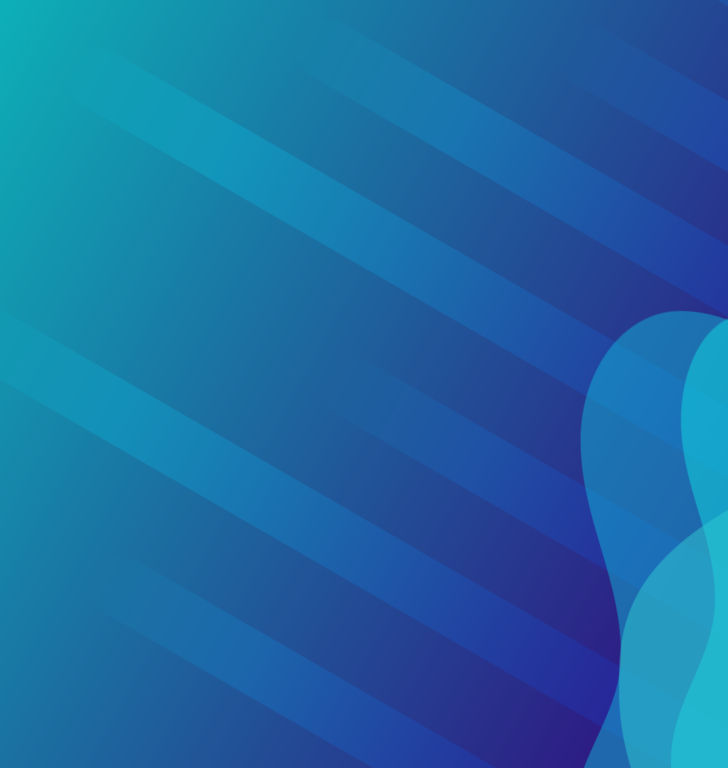
A Shadertoy shader for this background:

```glsl
// Teal to indigo diagonal gradient with fading slanted bands and translucent wavy blobs.
#define TEAL vec3(0.05, 0.69, 0.72)
#define INDIGO vec3(0.17, 0.14, 0.53)
#define BAND_NEAR vec3(-0.018, 0.075, 0.075)
#define BAND_FAR vec3(-0.022, 0.035, 0.075)
#define BAND_HALF_WIDTH 0.040
#define BAND_FADE 0.24
#define BLOB_BACK vec4(0.06, 0.72, 0.85, 0.48)
#define BLOB_MIDDLE vec4(0.06, 0.85, 0.88, 0.50)
#define BLOB_FRONT vec4(0.18, 0.80, 0.82, 0.50)

const float PI = 3.14159265;

// Across-band centre and along-band start of each band.
const vec2 BANDS[7] = vec2[7](
    vec2(-0.507, 0.62), vec2(-0.320, 0.66), vec2(-0.157, 0.36), vec2(0.025, 0.12),
    vec2(0.208, 0.61), vec2(0.388, 0.17), vec2(0.583, 0.48));

float coverage(float d) {
    float pixel = 1.0 / iResolution.y;
    return smoothstep(pixel, -pixel, d);
}

// Half a cosine swing from point a to point b, giving x for a height y.
float swing(float y, vec2 a, vec2 b) {
    float t = clamp((y - a.y) / (b.y - a.y), 0.0, 1.0);
    return mix(a.x, b.x, 0.5 - 0.5 * cos(PI * t));
}

// Elliptic cap that continues downward as a wave; the blob lies to its right.
float wavyBlob(vec2 p, vec2 centre, vec3 radii, vec2 crest, vec2 trough) {
    vec2 q = p - centre;
    if (q.y < 0.0) {
        vec2 r = vec2(q.x < 0.0 ? radii.x : radii.y, radii.z);
        return (length(q / r) - 1.0) * min(r.x, r.y);
    }
    vec2 start = centre - vec2(radii.x, 0.0);
    float edge = p.y < crest.y ? swing(p.y, start, crest) : swing(p.y, crest, trough);
    return edge - p.x;
}

// Hill whose side flares outward above its leftmost point.
float flaredBlob(vec2 p, vec2 apex) {
    float above = max(apex.y - p.y, 0.0) / 0.234;
    float below = max(p.y - apex.y, 0.0) / 0.102;
    float edge = apex.x + 0.142 * pow(above, 2.8) + 0.0156 * below * below;
    float slope = 1.7 * pow(above, 1.8);
    return (edge - p.x) / sqrt(1.0 + slope * slope);
}

vec3 overlay(vec3 base, vec4 tint, float d) {
    return mix(base, tint.rgb, tint.a * coverage(d));
}

void mainImage(out vec4 fragColor, in vec2 fragCoord) {
    // Units of canvas height, measured from the upper left.
    vec2 p = vec2(fragCoord.x, iResolution.y - fragCoord.y) / iResolution.y;

    // Background gradient
    float t = dot(p, vec2(0.874, 0.487)) / 1.094;
    vec3 color = mix(TEAL, INDIGO, clamp(t, 0.0, 1.04));

    // Slanted bands with round, faded beginnings
    vec2 slanted = vec2(dot(p, vec2(0.866, 0.5)), dot(p, vec2(-0.5, 0.866)));
    vec3 glow = mix(BAND_NEAR, BAND_FAR, smoothstep(0.45, 1.0, t));
    for (int i = 0; i < 7; i++) {
        vec2 q = slanted - BANDS[i].yx;
        float d = length(vec2(min(q.x - BAND_HALF_WIDTH, 0.0), q.y)) - BAND_HALF_WIDTH;
        float fade = clamp(q.x / BAND_FADE, 0.0, 1.0);
        color += glow * fade * coverage(d);
    }

    // Translucent blobs, back to front
    float back = wavyBlob(p, vec2(0.885, 0.573), vec3(0.129, 0.171, 0.168),
                          vec2(0.8086, 0.853), vec2(0.746, 1.068));
    float middle = wavyBlob(p, vec2(0.970, 0.547), vec3(0.0833, 0.0833, 0.1367),
                            vec2(0.931, 0.781), vec2(0.8737, 0.990));
    float front = flaredBlob(p, vec2(0.806, 0.898));
    color = overlay(color, BLOB_BACK, back);
    color = overlay(color, BLOB_MIDDLE, middle);
    color = overlay(color, BLOB_FRONT, front);

    fragColor = vec4(color, 1.0);
}
```
